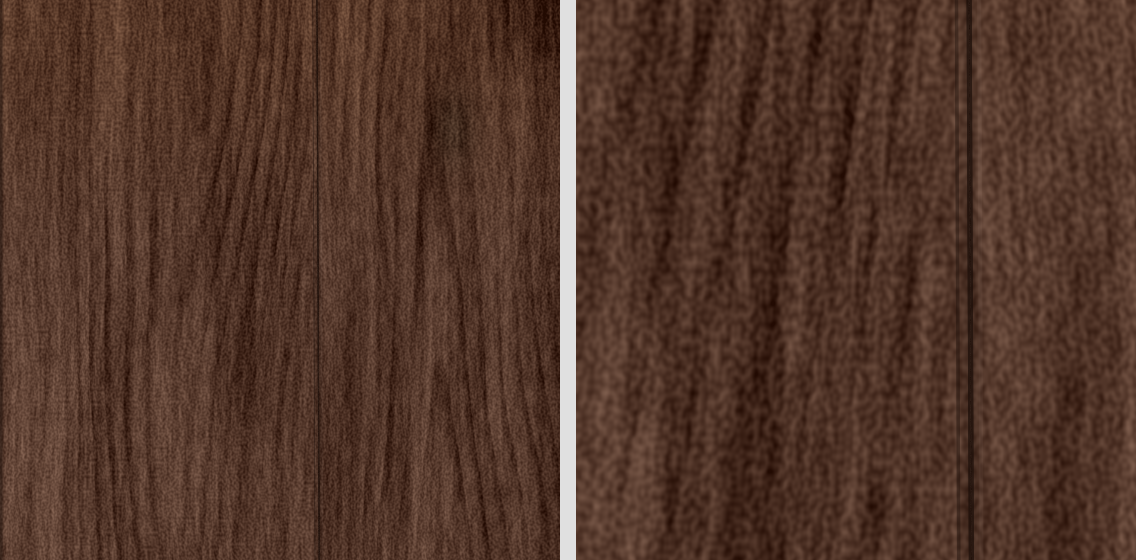
Left, the full canvas; right, a detail of the centre.
Reproduce this texture procedurally as a Shadertoy shader.

```glsl
// Two dark walnut planks with upright grain and a double groove between them.
// Growth rings are slanted cuts through cones (hyperbolas); stretched gradient
// noise adds streaks, fibres and pores, and soft spots add stains and shading.

vec2 gradientAt(vec2 cell) {
    float a = 6.28318 * fract(sin(dot(cell, vec2(127.1, 311.7))) * 43758.55);
    return vec2(cos(a), sin(a));
}

float gradientNoise(vec2 p) {
    vec2 i = floor(p), f = p - i;
    vec2 u = f * f * f * (f * (f * 6.0 - 15.0) + 10.0);
    vec2 e = vec2(1.0, 0.0);
    float low = mix(dot(gradientAt(i), f), dot(gradientAt(i + e), f - e), u.x);
    float high = mix(dot(gradientAt(i + e.yx), f - e.yx),
                     dot(gradientAt(i + 1.0), f - 1.0), u.x);
    return mix(low, high, u.y);
}

// Soft round or oval spot, 1 at its centre.
float spot(vec2 p, vec2 centre, vec2 size) {
    vec2 d = (p - centre) / size;
    return exp(-dot(d, d));
}

// Smooth vertical line of half width w at distance d.
float line(float d, float w, float pixel) {
    return 1.0 - smoothstep(w - pixel, w + pixel, abs(d));
}

// Thin late-wood lines; arches open upwards on the left, downwards on the right.
float growthRings(vec2 p, float rightPlank) {
    float lean = mix(0.05, -0.03, rightPlank) * (p.y - 0.3);
    float dx = p.x - mix(0.318, 0.79, rightPlank) - lean;
    float cone = length(vec2(dx, 0.025)) + mix(-0.07, 0.08, rightPlank) * p.y;
    float f = fract(cone * 32.0 + 0.7 * gradientNoise(p * vec2(8.0, 1.8) + 40.0));
    float late = smoothstep(0.45, 0.88, f) * (1.0 - smoothstep(0.88, 1.0, f));
    float patchy = smoothstep(-0.3, 0.3, gradientNoise(p * vec2(7.0, 2.0) + 17.0));
    return late * mix(0.35, 1.0, patchy) * smoothstep(0.32, 0.12, abs(dx));
}

// Fibres from broad streaks down to fine pores and speckle.
float fibres(vec2 p) {
    float sum = 0.24 * gradientNoise(p * vec2(6.0, 1.3) + 3.0);
    sum += 0.28 * gradientNoise(p * vec2(27.0, 1.7) + 11.0);
    sum += 0.32 * gradientNoise(p * vec2(83.0, 4.3) + 23.0);
    sum += 0.38 * gradientNoise(p * vec2(187.0, 29.0) + 31.0);
    return sum + 0.50 * gradientNoise(p * vec2(241.0, 193.0) + 53.0);
}

// Broad light and dark areas of the boards.
float shading(vec2 p) {
    float s = 0.12 * spot(p, vec2(0.08, 0.45), vec2(0.12, 0.6));
    s += 0.08 * spot(p, vec2(0.32, 0.12), vec2(0.14, 0.22));
    s += 0.08 * spot(p, vec2(0.62, 0.75), vec2(0.07, 0.5));
    s += 0.06 * spot(p, vec2(0.80, 0.40), vec2(0.10, 0.30));
    s -= 0.42 * spot(p, vec2(0.95, 1.00), vec2(0.12, 0.14));
    s -= 0.22 * spot(p, vec2(0.81, 0.78), vec2(0.06, 0.10));
    s -= 0.22 * spot(p, vec2(0.33, 0.97), vec2(0.04, 0.12));
    s -= 0.20 * spot(p, vec2(0.445, 0.33), vec2(0.02, 0.22));
    s -= 0.22 * spot(p, vec2(0.70, 0.28), vec2(0.02, 0.22));
    return s - 0.26 * smoothstep(0.90, 1.0, p.x);
}

void mainImage(out vec4 fragColor, in vec2 fragCoord) {
    vec2 p = fragCoord / iResolution.xy;
    float pixel = 0.7 / iResolution.x;
    float seam = p.x - 0.570 + 0.004 * p.y;
    float rightPlank = smoothstep(-pixel, pixel, seam);

    // Gentle sideways drift of the grain, separate on each plank.
    vec2 q = p + vec2(0.0, 7.0 * rightPlank);
    vec2 grain = q;
    grain.x += 0.022 * gradientNoise(q * vec2(3.0, 1.7))
             + 0.005 * gradientNoise(q * vec2(15.0, 5.0));

    float tone = 0.49 + fibres(grain) + shading(p);
    tone -= 0.38 * growthRings(vec2(grain.x, p.y), rightPlank);

    // Walnut ramp, a little warmer towards the top and cooler in the stain.
    vec3 wood = mix(vec3(0.21, 0.11, 0.07), vec3(0.47, 0.345, 0.283),
                    clamp(tone, -0.3, 1.2));
    wood *= mix(vec3(1.0), vec3(1.02, 0.98, 0.90), smoothstep(0.5, 1.0, p.y));
    wood.r -= 0.025 * spot(p, vec2(0.81, 0.77), vec2(0.04, 0.07));

    // Double groove with a thin lit ridge, and the dark outer board edge.
    float groove = 0.75 * line(seam, 0.0017, pixel);
    groove = max(groove, 0.45 * line(seam + 0.0075, 0.0011, pixel));
    groove = max(groove, 0.20 * spot(p, vec2(p.x - seam, p.y), vec2(0.006, 1.0)));
    groove = max(groove, 0.50 * (1.0 - smoothstep(0.002, 0.008, p.x)));
    wood = mix(wood, vec3(0.10, 0.05, 0.03), groove);
    wood += 0.03 * line(seam - 0.006, 0.0012, pixel);

    fragColor = vec4(max(wood, 0.0), 1.0);
}
```
